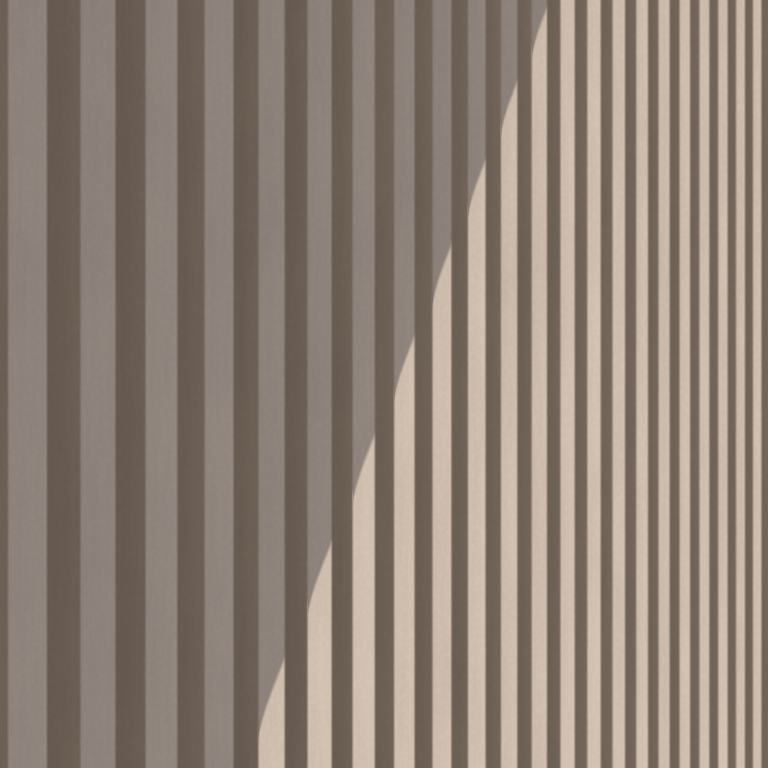
Write a Shadertoy shader that draws this texture.

```glsl
// Ribbed plaster wall receding to the right, crossed by a slanted shadow edge.

const vec3 SHADED_RIDGE  = vec3(0.560, 0.517, 0.488);
const vec3 SUNLIT_RIDGE  = vec3(0.812, 0.743, 0.680);
const vec3 GROOVE_DEEP   = vec3(0.398, 0.350, 0.312);
const vec3 GROOVE_BOUNCE = vec3(0.452, 0.397, 0.350);

const float RIDGE_SHARE = 0.525;   // part of each repeat taken by the ridge
const float EDGE_SOFTNESS = 0.0022;

float hash(vec2 p) {
    p = fract(p * vec2(0.1031, 0.1137));
    p += dot(p, p.yx + 33.33);
    return fract((p.x + p.y) * p.x * 17.0);
}

// Distance to the nearest jittered cell point
float cellular(vec2 p) {
    vec2 cell = floor(p);
    float nearest = 2.0;
    for (int j = -1; j <= 1; j++) {
        for (int i = -1; i <= 1; i++) {
            vec2 id = cell + vec2(i, j);
            vec2 point = id + vec2(hash(id), hash(id + 57.0));
            nearest = min(nearest, length(point - p));
        }
    }
    return nearest;
}

// Broad, uneven tone from layered sines
float mottle(vec2 p) {
    float sum = 0.0, weight = 0.5;
    for (int i = 0; i < 4; i++) {
        sum += weight * sin(p.x + 1.7 * sin(p.y)) * sin(p.y + 1.3 * sin(p.x));
        p = mat2(1.5, 1.1, -1.1, 1.5) * p + 2.3;
        weight *= 0.6;
    }
    return sum;
}

// Rib number at horizontal position x, and its slope, for a receding wall
vec2 ribCoordinate(float x, float start, float width, float recession) {
    float depth = width - recession * x;
    return vec2((x - start) / depth,
                (width - recession * start) / (depth * depth));
}

// Soft mask of the ridge; t is the position inside a repeat
float ridgeMask(float t, float share, float soft) {
    float d = abs(t - 0.5 * share);
    d = min(d, 1.0 - d) - 0.5 * share;
    return 1.0 - smoothstep(-soft, soft, d);
}

// Sunlight below a slanted line that bends at the near side of each ridge
float sunMask(vec2 uv, float t, float soft) {
    float bend = 0.016 * exp(-9.0 * t);
    float d = (2.479 * uv.x - 0.776 - bend - uv.y) / 2.673;
    return smoothstep(-soft, soft, d);
}

// Plaster tone: mottling, upright streaks and fine grain
float plaster(vec2 uv, float rib) {
    float broad = mottle(uv * vec2(15.0, 9.0) + rib);
    float streaks = mottle(uv * vec2(330.0, 14.0));
    float grain = cellular(uv * vec2(190.0, 150.0)) - 0.5;
    return 0.018 * broad + 0.012 * streaks + 0.026 * grain;
}

void mainImage(out vec4 fragColor, in vec2 fragCoord) {
    vec2 uv = fragCoord / iResolution.xy;
    float pixel = 1.0 / min(iResolution.x, iResolution.y);
    float soft = max(EDGE_SOFTNESS, 0.8 * pixel);

    // Repeats shrink with distance
    vec2 rib = ribCoordinate(uv.x, 0.0104, 0.09997, 0.05486);
    float index = floor(rib.x);
    float t = rib.x - index;
    float ridge = ridgeMask(t, RIDGE_SHARE, soft * rib.y);
    float sun = sunMask(uv, min(t, RIDGE_SHARE), 1.3 * soft);

    // Ridge faces, slightly lighter near their far side
    float across = clamp(t / RIDGE_SHARE, 0.0, 1.0);
    vec3 face = mix(SHADED_RIDGE, SUNLIT_RIDGE, sun);
    face *= 0.99 + 0.02 * across;
    face *= 1.0 + 0.02 * (0.5 - uv.y);

    // Grooves, lifted by bounced light on the sunny side
    float inGroove = clamp((t - RIDGE_SHARE) / (1.0 - RIDGE_SHARE), 0.0, 1.0);
    float bounce = 0.12 + 0.65 * smoothstep(0.25, 0.95, uv.x);
    bounce += 0.35 * smoothstep(0.2, 1.0, inGroove);
    vec3 groove = mix(GROOVE_DEEP, GROOVE_BOUNCE, min(bounce, 1.0));

    vec3 color = mix(groove, face, ridge);
    float ribTone = 0.02 * (hash(vec2(index + 3.0, 8.0)) - 0.5);
    color *= 1.0 + ribTone + plaster(uv, index);

    fragColor = vec4(color, 1.0);
}
```
